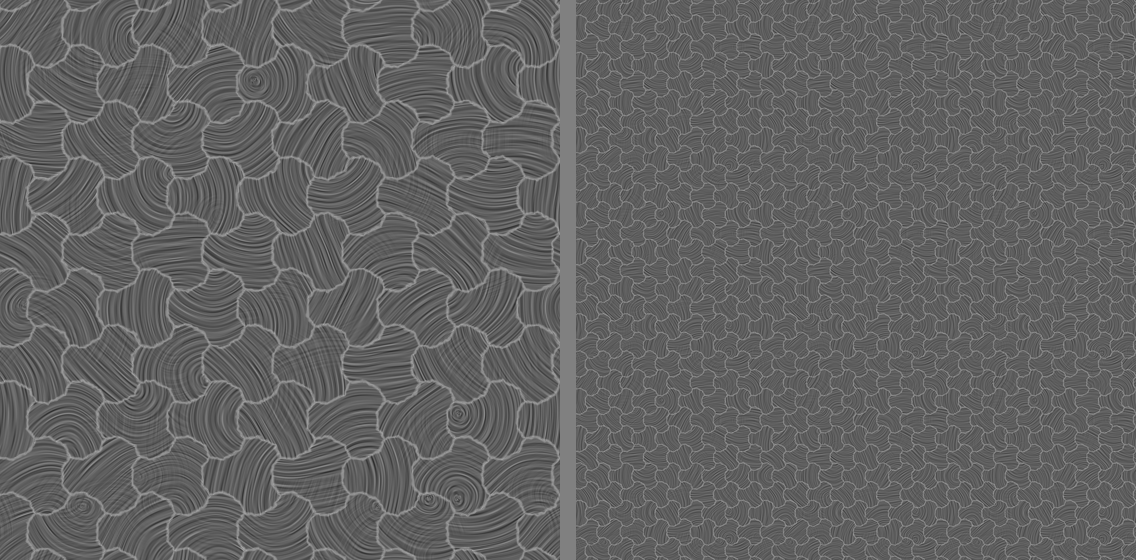
Left: one tile. Right: repeated 3 by 3.
Give the GLSL for this pattern, as a Shadertoy shader.

```glsl
// Interlocking three-lobed tiles on a hexagonal lattice, with pale joints and brushed faces.
// Each hexagon edge is bent into a three-part line; arcs of streaked noise around
// a random centre per tile form the brush strokes. All ids wrap, so it tiles.
#define COLUMNS 8.0        // tiles across
#define ROWS 10.0          // tiles down, must be even
#define BULGE 0.2          // edge offset relative to edge length
#define BEND 0.26          // position of the bends along an edge
#define JOINT 0.017        // half width of the joints, in tile widths
#define WOBBLE 0.024       // roughness of the joints
#define STREAKS 34.0       // stroke density per tile width
#define STROKE 1.5         // stroke breaks per tile width
#define CONTRAST 0.27
#define FACE_GREY 0.367
#define JOINT_GREY 0.57

const float TAU = 6.2831853;
const float PITCH = COLUMNS / ROWS;         // row spacing in tile widths
const float SQUASH = PITCH / 0.8660254;     // departure from a regular hexagon

float hash(vec2 p) {
    vec3 q = fract(vec3(p.xyx) * 0.1031);
    q += dot(q, q.yzx + 33.33);
    return fract((q.x + q.y) * q.z);
}

// Value noise that wraps after a whole period
float noise(vec2 p, vec2 period) {
    vec2 i = floor(p), f = fract(p);
    f = f * f * (3.0 - 2.0 * f);
    vec2 a = mod(i, period), b = mod(i + 1.0, period);
    return mix(mix(hash(a), hash(vec2(b.x, a.y)), f.x),
               mix(hash(vec2(a.x, b.y)), hash(b), f.x), f.y);
}

// Noise without broad bands across x, centred on zero
float ridges(vec2 p, vec2 period) {
    return noise(p, period) - noise(p + vec2(1.0, 0.0), period);
}

float segment(vec2 p, vec2 a, vec2 b) {
    vec2 e = b - a;
    return length(p - a - e * clamp(dot(p - a, e) / dot(e, e), 0.0, 1.0));
}

// Distance to an edge that bulges to the left of a -> b
float bentEdge(vec2 p, vec2 a, vec2 b) {
    vec2 e = b - a, n = vec2(-e.y, e.x) * BULGE;
    vec2 c = a + e * BEND + n, d = b - e * BEND + n;
    return min(segment(p, c, d), min(segment(p, a, c), segment(p, d, b)));
}

// True between the straight edge and its bulge
bool inBulge(vec2 p, vec2 a, vec2 b) {
    vec2 e = b - a;
    float along = dot(p - a, e) / dot(e, e);
    float height = dot(p - a, vec2(-e.y, e.x)) / dot(e, e);
    return height < BULGE * clamp(min(along, 1.0 - along) / BEND, 0.0, 1.0);
}

// Hexagon corner, counted in sixths of a turn from the top
vec2 corner(float k) {
    float a = TAU * (0.25 + k / 6.0);
    return vec2(cos(a), sin(a) * SQUASH) * 0.57735;
}

// Concentric brush strokes around a random centre
float strokes(vec2 p, vec2 id) {
    float turn = TAU * hash(id + 17.3);
    float reach = 0.32 + 1.7 * hash(id + 51.7);
    vec2 seed = id * 7.0 + 40.0;
    vec2 bend = vec2(noise(p * 1.7 + seed, vec2(512.0)),
                     noise(p * 1.7 + seed + 90.0, vec2(512.0))) - 0.5;
    vec2 q = p + 0.11 * bend - reach * vec2(cos(turn), sin(turn));
    float breaks = max(5.0, floor(TAU * reach * STROKE));
    float angle = (atan(q.y, q.x) / TAU + 0.5) * breaks;
    float radius = length(q) * STREAKS + 100.0 * hash(id + 5.1);
    float coarse = ridges(vec2(radius, angle), vec2(512.0, breaks));
    float fine = ridges(vec2(radius * 1.6 + 31.0, angle * 2.0), vec2(512.0, 2.0 * breaks));
    return 0.5 * coarse + 0.5 * fine;
}

void mainImage(out vec4 fragColor, in vec2 fragCoord) {
    vec2 p = fragCoord / iResolution.xy * COLUMNS;
    float pixel = COLUMNS / iResolution.y;

    // Slightly frayed joints
    vec2 period = vec2(COLUMNS * 22.0);
    vec2 rough = p + WOBBLE * (vec2(noise(p * 22.0, period),
                                    noise(p * 22.0 + 43.0, period)) - 0.5);

    // Nearest centre of the two interleaved grids
    vec2 grid = vec2(1.0, 2.0 * PITCH);
    vec2 evenStart = vec2(0.0, 0.5 * PITCH), oddStart = vec2(0.5, 1.5 * PITCH);
    vec2 evenTile = floor((rough - evenStart) / grid + 0.5) * grid + evenStart;
    vec2 oddTile = floor((rough - oddStart) / grid + 0.5) * grid + oddStart;
    vec2 metric = vec2(1.0, 1.0 / SQUASH);
    bool isEven = length((rough - evenTile) * metric) < length((rough - oddTile) * metric);
    vec2 home = isEven ? evenTile : oddTile;

    // Alternate edges bulge inward, handing area to the neighbour
    vec2 q = rough - home, owner = home;
    float joint = 1.0;
    for (float k = 0.0; k < 6.0; k += 2.0) {
        vec2 a = corner(k), b = corner(k + 1.0), c = corner(k - 1.0);
        joint = min(joint, min(bentEdge(q, a, b), bentEdge(q, a, c)));
        if (inBulge(q, a, b)) owner = home + a + b;
    }

    // Brushed face, with faint cross strokes in patches
    vec2 id = mod(vec2(floor(owner.x * 2.0 + 0.5), floor(owner.y / PITCH)),
                  vec2(2.0 * COLUMNS, ROWS));
    vec2 local = p - owner;
    float brush = strokes(local, id);
    float patchy = smoothstep(0.55, 0.85, noise(p * 2.0, vec2(COLUMNS * 2.0)));
    brush = mix(brush, strokes(local, id + 60.0), 0.35 * patchy);
    float face = FACE_GREY + CONTRAST * brush;

    // Pale, soft joint keeps a trace of the strokes
    float soft = 0.5 * JOINT + 0.5 * pixel;
    float line = 1.0 - smoothstep(JOINT - soft, JOINT + soft, joint);
    float grey = mix(face, JOINT_GREY + 0.5 * CONTRAST * brush, line);
    fragColor = vec4(vec3(grey), 1.0);
}
```
